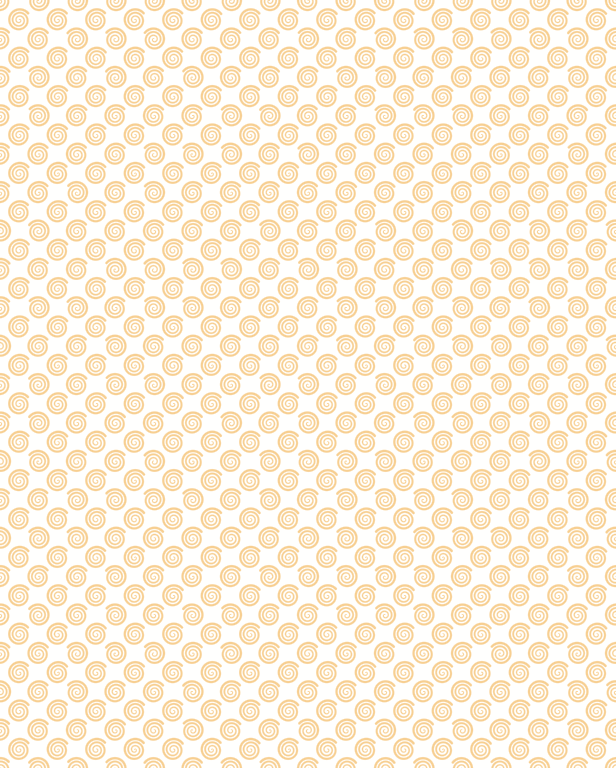
Give the GLSL for this pattern, as a Shadertoy shader.

```glsl
// Staggered rows of small hand-drawn peach spirals on white, tiling seamlessly.
#define REPEATS vec2(16.0, 20.0)
#define TURNS 3.3
#define OUTER_RADIUS 0.292
#define GROWTH 0.97
#define HALF_WIDTH_IN 0.011
#define HALF_WIDTH_OUT 0.032
#define TAIL_ANGLE 0.65
#define TILT 0.06
#define DROP 0.025
#define SOFTNESS 1.2
#define INK vec3(0.97, 0.81, 0.57)
#define PAPER vec3(1.0, 1.0, 0.995)

const float TAU = 6.2831853;

float hash(vec2 p) {
    return fract(sin(dot(p, vec2(12.9898, 78.233))) * 43758.5453);
}

float halfWidth(float turn) {
    return mix(HALF_WIDTH_IN, HALF_WIDTH_OUT, turn / TURNS);
}

// Signed distance to a spiral that thickens outward and ends in a round tail
float spiral(vec2 p, float tailAngle) {
    float radius = length(p);
    float wound = fract((atan(p.y, p.x) - tailAngle) / TAU);
    vec2 tail = OUTER_RADIUS * vec2(cos(tailAngle), sin(tailAngle));
    float d = length(p - tail) - halfWidth(TURNS);
    for (float k = 0.0; k < TURNS; k++) {
        float turn = TURNS - wound - k;
        if (turn > 0.0) {
            float arm = OUTER_RADIUS * pow(turn / TURNS, GROWTH);
            d = min(d, abs(radius - arm) - halfWidth(turn));
        }
    }
    return d;
}

// One square lattice of spirals; cell numbers wrap so the edges join
float lattice(vec2 p, float seed, float mirrorChance) {
    vec2 id = mod(floor(p), REPEATS) + seed;
    vec2 q = fract(p) - 0.5 + vec2(0.0, DROP);
    if (hash(id + 1.3) < mirrorChance) q.x = -q.x;
    float tilt = TILT * (2.0 * hash(id + 5.9) - 1.0);
    return spiral(q, TAIL_ANGLE + tilt);
}

void mainImage(out vec4 fragColor, in vec2 fragCoord) {
    vec2 p = fragCoord / iResolution.xy * REPEATS;
    float pixel = SOFTNESS * REPEATS.y / iResolution.y;

    // Main rows are uniform; the half-step rows mix both windings
    float d = min(lattice(p, 0.0, 0.0), lattice(p + 0.5, 41.0, 0.5));

    float ink = clamp(0.5 - d / pixel, 0.0, 1.0);
    fragColor = vec4(mix(PAPER, INK, ink), 1.0);
}
```
